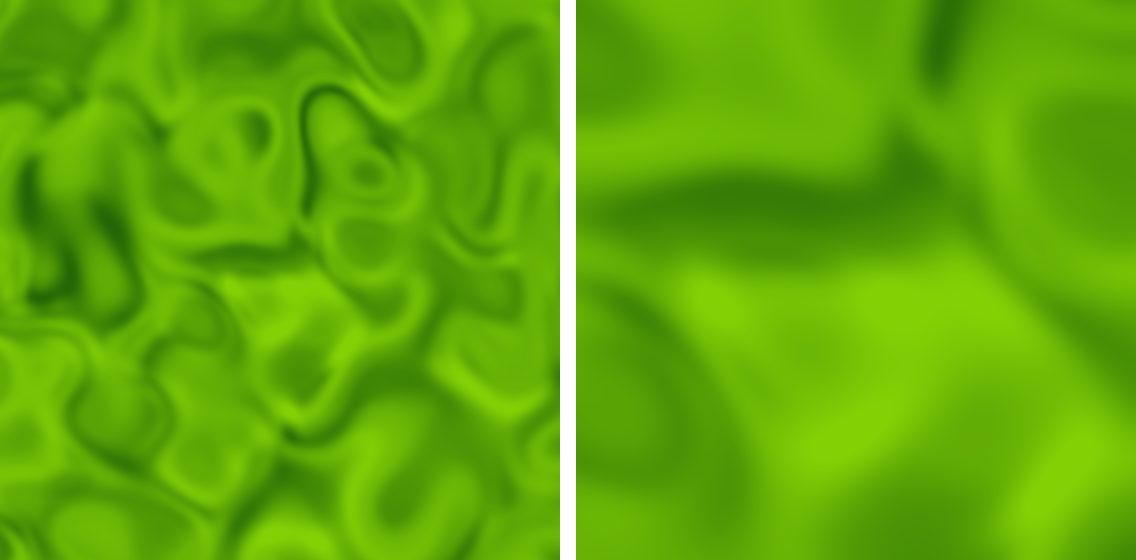
Left, the full canvas; right, a detail of the centre.
Write a WebGL 1 fragment shader that draws this texture.

```glsl
precision highp float;
// Soft, swirling green marble made of domain-warped layered sines.

uniform vec2 u_resolution;

const float TAU = 6.2831853;
const float GOLDEN_ANGLE = 2.399963;
const int WAVE_COUNT = 18;

const vec3 DEEP_GREEN = vec3(0.14, 0.40, 0.02);
const vec3 LIME_GREEN = vec3(0.51, 0.82, 0.02);

float hash(float n) {
    return fract(sin(n * 127.1 + 3.7) * 43758.55);
}

// Irregular smooth field with zero mean and unit variance.
// band holds the lowest and highest frequency, in cycles per canvas.
float waveField(vec2 p, vec2 band, float seed) {
    float sum = 0.0;
    for (int i = 0; i < WAVE_COUNT; i++) {
        float id = float(i);
        float angle = id * GOLDEN_ANGLE + seed;
        float frequency = mix(band.x, band.y, hash(id + seed));
        float phase = hash(id + seed + 40.5);
        vec2 direction = vec2(cos(angle), sin(angle));
        sum += sin(TAU * (dot(p, direction) * frequency + phase));
    }
    return sum * sqrt(2.0 / float(WAVE_COUNT));
}

// Pushes points sideways so that straight folds curl into crescents.
vec2 swirl(vec2 p, vec2 band, float strength, float seed) {
    vec2 offset = vec2(waveField(p, band, seed),
                       waveField(p, band, seed + 17.3));
    return p + strength * offset;
}

// Mixes broad folds with a weaker layer of finer ones, at unit variance.
float layeredFolds(vec2 p, vec2 band, float detail, float seed) {
    float broad = waveField(p, band, seed);
    float fine = waveField(p, band * 2.0, seed + 29.1);
    return (broad + detail * fine) / sqrt(1.0 + detail * detail);
}

// Leans the values towards wide highlights and narrow dark creases.
float skewDark(float value, float amount) {
    return value - amount * (value * value - 1.0);
}

vec3 marbleColour(float value, float middle, float contrast) {
    float tone = middle + contrast * value;
    return mix(DEEP_GREEN, LIME_GREEN, clamp(tone, 0.0, 1.0));
}

void main() {
    vec2 p = gl_FragCoord.xy / min(u_resolution.x, u_resolution.y);

    vec2 warped = swirl(p, vec2(2.2, 6.2), 0.062, 5.2);
    float folds = layeredFolds(warped, vec2(1.8, 5.2), 0.35, 71.6);

    gl_FragColor = vec4(marbleColour(skewDark(folds, 0.06), 0.585, 0.17), 1.0);
}
```
